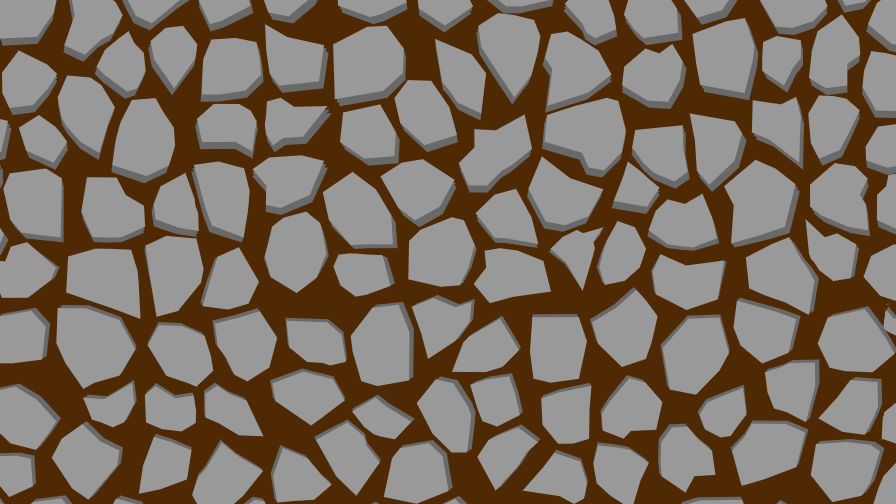
A Shadertoy shader for this texture:

```glsl
const float TAU = 6.28319;
const vec3 EARTH = vec3(0.31, 0.16, 0.01);
const vec3 STONE_TOP = vec3(0.60);
const vec3 STONE_SIDE = vec3(0.41);
const float ROWS = 7.5;       // grid cells per canvas height
const float HALF_GAP = 0.05;  // in grid cells

float hash(vec2 p) {
    return fract(sin(dot(p, vec2(127.1, 311.7))) * 43758.5453);
}

// Seed position in xy, size weight in z
vec3 seed(vec2 cell, float jitter, float weightRange) {
    vec2 offset = vec2(hash(cell), hash(cell + 37.3)) - 0.5;
    return vec3(cell + 0.5 + jitter * offset, weightRange * hash(cell + 71.9));
}

vec3 stoneSeed(vec2 cell) {
    return seed(cell, 0.76, 0.24);
}

// Cell of the weighted Voronoi diagram that owns point p
vec2 ownerCell(vec2 p) {
    vec2 owner = floor(p);
    float best = 1e5;
    for (int y = -2; y <= 2; y++)
    for (int x = -2; x <= 2; x++) {
        vec2 cell = floor(p) + vec2(x, y);
        vec3 s = stoneSeed(cell);
        float power = dot(p - s.xy, p - s.xy) - s.z;
        if (power < best) {
            best = power;
            owner = cell;
        }
    }
    return owner;
}

// Angular shift of a polygon corner, in sectors
float cornerShift(vec2 cell, float corner) {
    return 0.6 * hash(cell + corner * 3.17 + 11.0);
}

vec2 cornerDirection(vec2 cell, float corner, float count) {
    float angle = TAU * (corner + cornerShift(cell, corner)) / count;
    return vec2(cos(angle), sin(angle));
}

// Share of the reach to the border; a few corners are deep notches
float cornerReach(vec2 cell, float corner) {
    float notch = step(0.88, hash(cell + corner * 5.71 + 23.0));
    return mix(0.86, 1.0, hash(cell + corner * 7.93 + 5.0)) * mix(1.0, 0.66, notch);
}

// Signed distance to the stone edge, positive inside
float stoneDistance(vec2 p) {
    vec2 cell = ownerCell(p);
    vec3 center = stoneSeed(cell);
    vec2 q = p - center.xy;

    // Sector between two neighbouring corners
    float count = 7.0 + floor(4.0 * hash(cell + 53.1));
    float turn = fract(atan(q.y, q.x) / TAU) * count;
    float first = min(floor(turn), count - 1.0);
    if (turn - first < cornerShift(cell, first)) first = mod(first - 1.0 + count, count);
    float second = mod(first + 1.0, count);
    vec2 dirA = cornerDirection(cell, first, count);
    vec2 dirB = cornerDirection(cell, second, count);

    // Cast both corners against the inset cell borders
    vec2 reach = vec2(1.5);
    for (int y = -2; y <= 2; y++)
    for (int x = -2; x <= 2; x++) {
        if (x == 0 && y == 0) continue;
        vec3 other = stoneSeed(cell + vec2(x, y));
        vec2 d = other.xy - center.xy;
        float border = 0.5 * (dot(d, d) + center.z - other.z) - HALF_GAP * length(d);
        vec2 slope = vec2(dot(dirA, d), dot(dirB, d));
        if (slope.x > 0.0) reach.x = min(reach.x, border / slope.x);
        if (slope.y > 0.0) reach.y = min(reach.y, border / slope.y);
    }
    reach = max(reach, 0.001);
    vec2 a = dirA * reach.x * cornerReach(cell, first);
    vec2 b = dirB * reach.y * cornerReach(cell, second);
    vec2 edge = b - a;
    return (edge.x * (q.y - a.y) - edge.y * (q.x - a.x)) / max(length(edge), 0.001);
}

float stoneMask(vec2 p, float pixel) {
    return clamp(stoneDistance(p) / pixel + 0.5, 0.0, 1.0);
}

// Extrusion of the stone sides: down in the upper part, up and thin below
vec2 sideOffset(vec2 uv) {
    float sideways = 0.007 * sin(8.0 * uv.x + 3.0 * uv.y) + 0.002;
    float upright = mix(0.006, -0.014, smoothstep(0.42, 0.56, uv.y));
    return vec2(sideways, upright);
}

void mainImage(out vec4 fragColor, in vec2 fragCoord) {
    vec2 uv = fragCoord / iResolution.y;
    vec2 p = uv * ROWS;
    float pixel = ROWS / iResolution.y;
    vec2 offset = sideOffset(uv) * ROWS;

    float top = stoneMask(p, pixel);
    float side = max(stoneMask(p - offset, pixel), stoneMask(p - 0.5 * offset, pixel));

    vec3 color = mix(EARTH, STONE_SIDE, side);
    color = mix(color, STONE_TOP, top);
    fragColor = vec4(color, 1.0);
}
```
